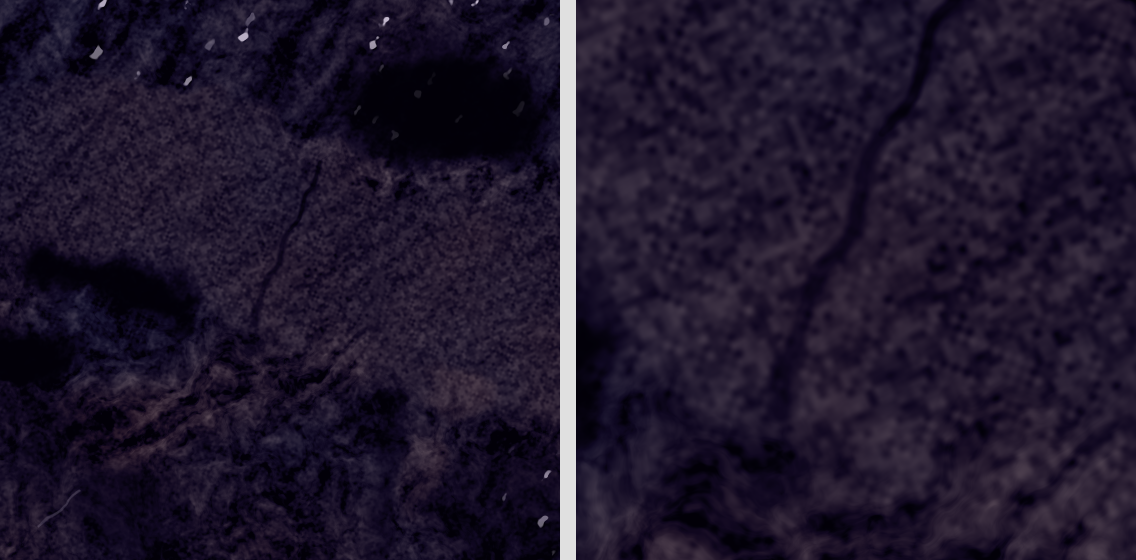
Left, the full canvas; right, a detail of the centre.
A three.js fragment shader for this texture:

```glsl
varying vec2 vUv;

const vec3 BLACK = vec3(0.005, 0.0, 0.03);
const vec3 INDIGO = vec3(0.06, 0.03, 0.13);
const vec3 MAUVE = vec3(0.26, 0.22, 0.29);
const vec3 GLINT = vec3(0.78, 0.74, 0.82);

float hash(vec2 p) {
  return fract(sin(dot(p, vec2(127.1, 311.7))) * 43758.5453);
}

float noise(vec2 p) {
  vec2 i = floor(p), f = fract(p);
  f = f * f * (3.0 - 2.0 * f);
  return mix(mix(hash(i), hash(i + vec2(1.0, 0.0)), f.x),
             mix(hash(i + vec2(0.0, 1.0)), hash(i + 1.0), f.x), f.y);
}

vec2 rotate(vec2 p, float angle) {
  float c = cos(angle), s = sin(angle);
  return vec2(c * p.x + s * p.y, c * p.y - s * p.x);
}

float fbm(vec2 p) {
  float sum = 0.0, amp = 0.5;
  for (int i = 0; i < 5; i++) {
    sum += amp * noise(p);
    p = rotate(p, 0.6) * 2.03 + 7.3;
    amp *= 0.5;
  }
  return sum;
}

// Noise stretched along the given angle, centred on zero
float streaks(vec2 p, float angle, vec2 freq) {
  return fbm(rotate(p, angle) * freq) - 0.48;
}

float blob(vec2 p, vec2 centre, vec2 radius) {
  return 1.0 - smoothstep(0.55, 1.25, length((p - centre) / radius));
}

float line(vec2 p, vec2 a, vec2 b, float width) {
  vec2 d = b - a;
  float t = clamp(dot(p - a, d) / dot(d, d), 0.0, 1.0);
  return 1.0 - smoothstep(0.2 * width, width, length(p - a - d * t));
}

// Scattered pale chips, one candidate per slanted cell
float chips(vec2 p, float angle, float cells, float density) {
  vec2 q = rotate(p, angle) * cells;
  vec2 id = floor(q);
  vec2 centre = 0.35 + 0.3 * vec2(hash(id + 3.1), hash(id + 8.7));
  float size = mix(0.1, 0.34, hash(id + 5.3));
  float d = length((fract(q) - centre) * vec2(1.0, 2.1));
  d += 0.4 * (noise(p * 120.0) - 0.5);
  float shape = 1.0 - smoothstep(size - 0.12, size + 0.06, d);
  return shape * step(hash(id), density) * mix(0.25, 1.0, hash(id + 1.9));
}

float ridgeHeight(float x) {
  return 0.85 - 0.15 * smoothstep(0.3, 0.78, x);
}

vec3 rockColour(float light) {
  vec3 c = mix(BLACK, INDIGO, smoothstep(0.0, 0.28, light));
  return mix(c, MAUVE, clamp((light - 0.25) / 0.75, 0.0, 1.5));
}

void main() {
  vec2 p = vUv;
  vec2 warp = vec2(fbm(p * 13.0), fbm(p * 13.0 + 40.0)) - 0.48;
  vec2 w = p + 0.09 * warp;
  float grain = 0.65 * noise(rotate(p, 0.4) * 190.0) + 0.35 * noise(p * 110.0 + 9.0) - 0.5;
  float grit = fbm(w * 48.0 + 30.0) - 0.48;

  // Region masks: smooth slab between broken rock above and below
  float above = w.y - ridgeHeight(w.x);
  float below = 0.56 - 0.33 * w.x - w.y;
  float upper = smoothstep(-0.008, 0.012, above);
  float lower = smoothstep(-0.03, 0.03, below);

  // Smooth slab with faint slanted marks
  float slab = 0.5 + 0.3 * (fbm(p * 5.0) - 0.48);
  slab += 0.35 * streaks(p, 0.65, vec2(12.0, 50.0)) + 0.78 * grain;

  // Steep folds above, crumpled rock below
  float folds = 0.32 + 1.1 * streaks(p, 0.95, vec2(10.0, 34.0));
  folds += 0.8 * grit + 0.5 * grain;
  float creases = abs(2.0 * fbm(w * 26.0) - 0.96);
  float rubble = 0.2 + 0.75 * creases + 0.6 * (fbm(w * 9.0 + 20.0) - 0.48);
  rubble += 0.75 * grit + 0.5 * grain;
  float light = mix(mix(slab, folds, upper), rubble, lower);

  // Rust-tinted crest under the slab, and two boulders
  float crest = line(w, vec2(0.2, 0.23), vec2(0.6, 0.36), 0.12);
  float boulders = max(blob(w, vec2(0.81, 0.3), vec2(0.07, 0.05)),
                       blob(w, vec2(0.75, 0.17), vec2(0.05, 0.09)));
  float rust = max(crest, boulders);
  light += crest * (0.13 + 1.4 * streaks(w, 0.55, vec2(14.0, 60.0)));
  light += 0.22 * boulders;

  // Lumpy fringe along the right of the ridge
  float fringe = smoothstep(0.4, 0.6, p.x) * (1.0 - smoothstep(0.015, 0.05, abs(above + 0.03)));
  light += fringe * 1.5 * (fbm(w * 34.0 + 5.0) - 0.46);

  // Deep shadows
  float shade = blob(w, vec2(0.8, 0.8), vec2(0.2, 0.13)) * upper;
  shade = max(shade, blob(w, vec2(0.03, 0.37), vec2(0.11, 0.06)));
  shade = max(shade, line(w, vec2(0.08, 0.53), vec2(0.31, 0.47), 0.06));
  shade = max(shade, 0.8 * line(w, vec2(0.31, 0.5), vec2(0.32, 0.41), 0.05));
  shade = max(shade, 0.6 * blob(w, vec2(0.23, 0.09), vec2(0.1, 0.08)));
  shade = max(shade, 0.55 * line(w, vec2(0.69, 0.28), vec2(0.67, 0.02), 0.04));
  shade = max(shade, 0.5 * blob(w, vec2(0.9, 0.08), vec2(0.13, 0.12)));
  shade = max(shade, 0.4 * blob(w, vec2(0.06, 0.2), vec2(0.12, 0.13)));
  light *= 1.0 - 0.93 * shade;

  // Long crack through the slab and a fainter seam at its left
  vec2 s = p + 0.035 * warp;
  float crack = max(line(s, vec2(0.57, 0.71), vec2(0.52, 0.59), 0.007),
                    0.8 * line(s, vec2(0.52, 0.59), vec2(0.455, 0.42), 0.01));
  crack = max(crack, 0.4 * line(s, vec2(0.03, 0.62), vec2(0.23, 0.83), 0.012));
  light *= 1.0 - 0.75 * crack;

  // Warm and cool drift over the rock
  vec3 colour = rockColour(max(light, 0.03));
  float warmth = 1.6 * (fbm(p * 4.0 + 60.0) - 0.48) + 0.6 * rust - 0.35 * upper;
  warmth -= 0.6 * blob(p, vec2(0.2, 0.4), vec2(0.18, 0.12));
  colour += vec3(0.03, 0.0, -0.02) * warmth * smoothstep(0.05, 0.5, light);

  // Pale chips on the upper folds and in the lower right corner
  float chipArea = max(upper * (1.0 - 0.85 * shade), blob(p, vec2(0.95, 0.09), vec2(0.12, 0.1)));
  float pale = chipArea * chips(p, 1.0, 25.0, 0.2);
  pale = max(pale, 0.2 * line(s, vec2(0.07, 0.06), vec2(0.15, 0.115), 0.004));
  gl_FragColor = vec4(mix(max(colour, 0.0), GLINT, pale), 1.0);
}
```
